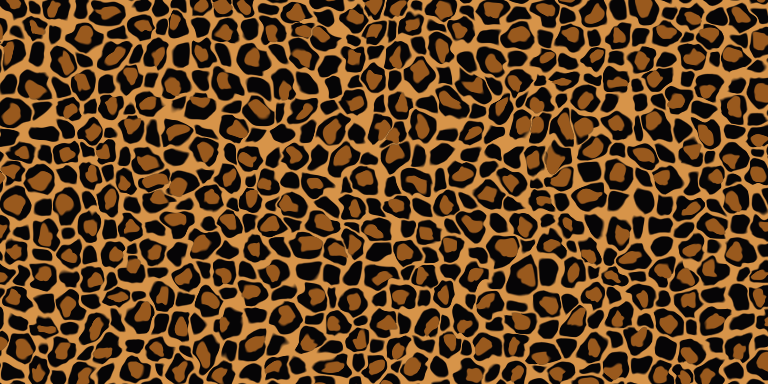
Write a WebGL 1 fragment shader that draws this pattern.

```glsl
precision highp float;

uniform vec2 u_resolution;

#define ROWS 15.9         // cells along the canvas height
#define JITTER 0.46       // scatter of the spot centres
#define FLIP 0.05         // share of cells that break the alternation
#define BIG_RADIUS 0.72   // reach of a rosette
#define SMALL_RADIUS 0.42 // half width of a solid spot
#define GAP 0.046         // half width of the fur between spots
#define ROUNDNESS 15.0    // lower values round the corners more
#define CORE_SIZE 0.32    // radius of the brown centre
#define NOTCH 0.10        // depth of the dents in a rosette
#define WOBBLE 0.30       // waviness of the outlines
#define SOFTNESS 0.95     // edge half width in pixels

const vec3 FUR = vec3(0.845, 0.58, 0.285);
const vec3 CORE = vec3(0.60, 0.35, 0.115);
const vec3 INK = vec3(0.025, 0.018, 0.025);

vec2 hash2(vec2 p) {
  vec3 q = fract(p.xyx * vec3(0.1031, 0.1030, 0.0973));
  q += dot(q, q.yzx + 33.33);
  return fract((q.xx + q.yz) * q.zy);
}

// Smooth value noise with two channels, centred on zero
vec2 noise2(vec2 p) {
  vec2 i = floor(p), f = fract(p);
  f = f * f * (3.0 - 2.0 * f);
  return mix(mix(hash2(i), hash2(i + vec2(1.0, 0.0)), f.x),
             mix(hash2(i + vec2(0.0, 1.0)), hash2(i + 1.0), f.x), f.y) - 0.5;
}

// Rosettes and solid spots alternate, with random exceptions
float isRosette(vec2 cell) {
  float checker = mod(cell.x + cell.y, 2.0);
  float flip = step(hash2(cell + 71.0).x, FLIP);
  return abs(checker - flip);
}

// Spot centre in xy, squared reach in z
vec3 spotSite(vec2 cell) {
  vec2 centre = cell + 0.5 + JITTER * (hash2(cell) - 0.5);
  return vec3(centre, mix(0.10, 0.34, isRosette(cell)));
}

float power(vec2 p, vec3 site) {
  vec2 d = p - site.xy;
  return dot(d, d) - site.z;
}

void main() {
  // Bend the grid gently, then ripple the outlines
  vec2 p = gl_FragCoord.xy / u_resolution.y * ROWS;
  p += 0.7 * noise2(p * 0.35 + 7.0);
  p += WOBBLE * noise2(p * 1.9 + 17.0);
  p += 0.3 * WOBBLE * noise2(p * 4.3 + 53.0);
  vec2 base = floor(p);

  // Owning spot in a weighted Voronoi diagram
  vec2 owner = base;
  float best = 1e3;
  for (int y = -2; y <= 2; y++) {
    for (int x = -2; x <= 2; x++) {
      vec2 cell = base + vec2(float(x), float(y));
      float w = power(p, spotSite(cell));
      if (w < best) {
        best = w;
        owner = cell;
      }
    }
  }
  vec3 site = spotSite(owner);
  vec2 local = p - site.xy;
  float rosette = isRosette(owner);
  vec2 seed = 6.2832 * hash2(owner + 29.0);
  vec2 axis = vec2(cos(seed.x), sin(seed.x));

  // Rounded distance to the cell border, limited by the spot's own shape
  float limit = mix(SMALL_RADIUS - abs(dot(local, axis)), BIG_RADIUS - length(local), rosette);
  float sum = exp(-ROUNDNESS * limit);
  for (int y = -2; y <= 2; y++) {
    for (int x = -2; x <= 2; x++) {
      vec2 cell = base + vec2(float(x), float(y));
      vec3 other = spotSite(cell);
      vec2 away = cell - owner;
      if (dot(away, away) > 0.5) {
        float border = 0.5 * (power(p, other) - best) / distance(other.xy, site.xy);
        sum += exp(-ROUNDNESS * border);
      }
    }
  }
  float depth = -log(sum) / ROUNDNESS - GAP;

  // Dents split the dark ring into lobes
  float angle = atan(local.y, local.x + 1e-5);
  float lobe = 0.6 * sin(3.0 * angle + seed.x) + 0.5 * sin(4.0 * angle + seed.y);
  float ink = depth + NOTCH * min(lobe, 0.25) * rosette;

  // An oval brown centre, pushed to one side, shows through the dents
  vec2 q = local - 0.11 * vec2(cos(seed.y), sin(seed.y));
  vec2 oval = vec2(0.86 * dot(q, axis), 1.16 * dot(q, vec2(-axis.y, axis.x)));
  float brown = min(CORE_SIZE - 0.04 * lobe - length(oval), depth + 0.02);
  brown = mix(-1.0, brown, rosette);

  float edge = SOFTNESS * ROWS / u_resolution.y;
  float spot = smoothstep(-edge, edge, max(ink, brown));
  float core = smoothstep(-edge, edge, brown);
  gl_FragColor = vec4(mix(FUR, mix(INK, CORE, core), spot), 1.0);
}
```
